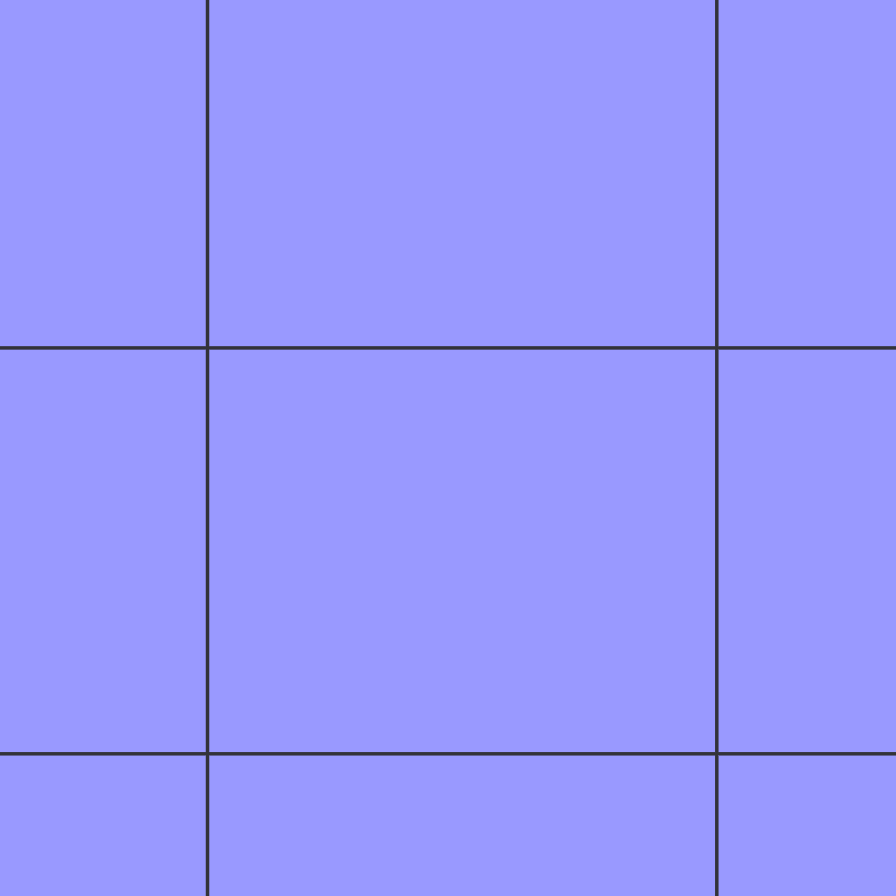
Reproduce this texture map procedurally as a Shadertoy shader.

```glsl
// Periwinkle rectangular tiles divided by thin charcoal grid lines.

const vec3 TILE_COLOR = vec3(0.6, 0.6, 1.0);
const vec3 LINE_COLOR = vec3(0.2, 0.2, 0.225);
const vec2 TILE_SIZE = vec2(0.5684, 0.453);
const vec2 GRID_ORIGIN = vec2(0.2316, 0.1587);
const float LINE_WIDTH = 0.0039;

// Distance on each axis to the nearest repeated grid line.
vec2 gridDistance(vec2 point, vec2 origin, vec2 size) {
    vec2 cell = fract((point - origin) / size + 0.5) - 0.5;
    return abs(cell) * size;
}

// Box-filtered coverage of a line on each axis.
vec2 lineCoverage(vec2 dist, float width, vec2 pixel) {
    vec2 coverage = clamp((0.5 * width - dist) / pixel + 0.5, 0.0, 1.0);
    return min(coverage, vec2(width) / pixel);
}

void mainImage(out vec4 fragColor, in vec2 fragCoord) {
    vec2 uv = fragCoord / iResolution.xy;
    vec2 pixel = 1.0 / iResolution.xy;

    // Join the vertical and horizontal lines.
    vec2 dist = gridDistance(uv, GRID_ORIGIN, TILE_SIZE);
    vec2 coverage = lineCoverage(dist, LINE_WIDTH, pixel);
    float grid = max(coverage.x, coverage.y);

    fragColor = vec4(mix(TILE_COLOR, LINE_COLOR, grid), 1.0);
}
```
